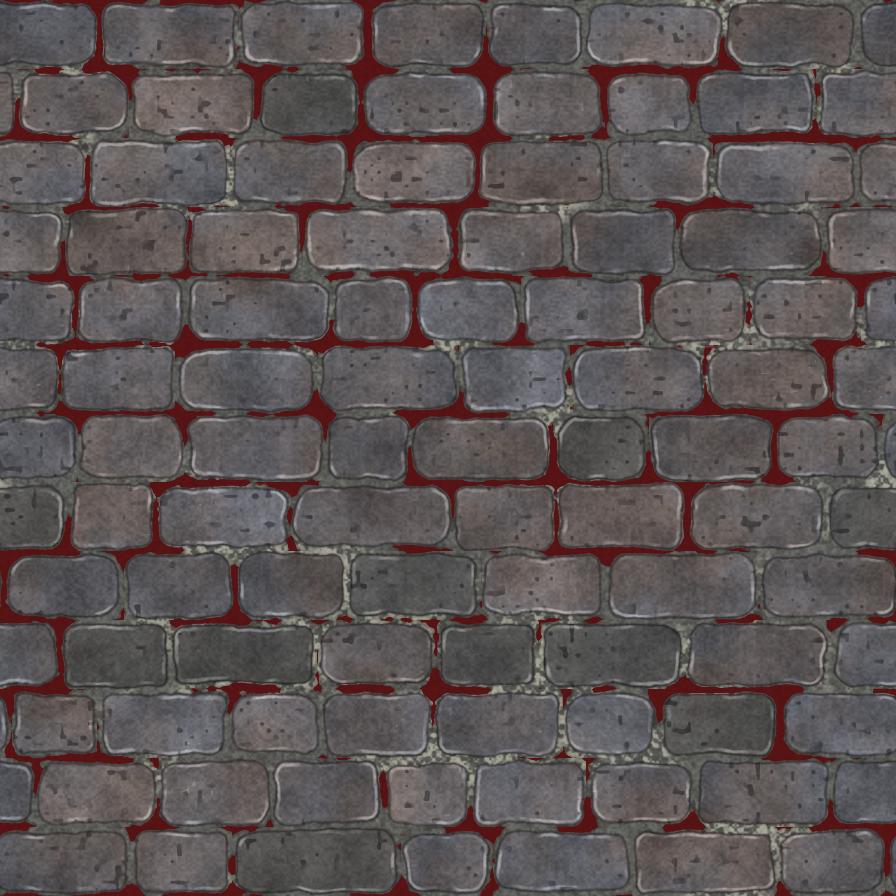
A Shadertoy shader for this texture:

```glsl
float hash(vec2 p) {
    return fract(sin(dot(p, vec2(127.1, 311.7))) * 43758.5453);
}

// Value noise that wraps after one canvas
float noise(vec2 uv, vec2 freq) {
    vec2 p = uv * freq, i = floor(p), f = fract(p);
    f = f * f * (3.0 - 2.0 * f);
    vec2 a = mod(i, freq), b = mod(i + 1.0, freq);
    return mix(mix(hash(a), hash(vec2(b.x, a.y)), f.x),
               mix(hash(vec2(a.x, b.y)), hash(b), f.x), f.y);
}

float fbm(vec2 uv, vec2 freq) {
    float sum = 0.0, amp = 0.533;
    for (int i = 0; i < 4; i++) {
        sum += amp * noise(uv, freq);
        freq *= 2.0;
        amp *= 0.5;
    }
    return sum;
}

// Jittered position of the joint to the left of a brick
float joint(float id, float row, float count) {
    return id + 0.34 * (hash(vec2(mod(id, count) + 17.0, row)) - 0.5);
}

float roundedBox(vec2 p, vec2 halfSize, float radius) {
    vec2 q = abs(p) - halfSize + radius;
    return length(max(q, 0.0)) + min(max(q.x, q.y), 0.0) - radius;
}

void mainImage(out vec4 fragColor, in vec2 fragCoord) {
    vec2 uv = fragCoord / iResolution.xy;
    float aa = 0.7 / iResolution.y;

    // Thirteen courses of seven or eight bricks
    float row = floor(uv.y * 13.0);
    float count = 7.0 + step(0.6, hash(vec2(row, 3.0)));
    float u = uv.x * count + 0.5 * mod(row, 2.0) + 0.4 * hash(vec2(row, 9.0));
    float id = floor(u);
    if (u < joint(id, row, count)) id -= 1.0;
    else if (u >= joint(id + 1.0, row, count)) id += 1.0;
    float left = joint(id, row, count), right = joint(id + 1.0, row, count);
    vec2 key = vec2(mod(id, count), row);

    // Worn brick outline
    vec2 p = vec2((u - 0.5 * (left + right)) / count, (fract(uv.y * 13.0) - 0.5) / 13.0);
    p += 0.005 * (vec2(noise(uv, vec2(36.0)), noise(uv + 0.37, vec2(36.0))) - 0.5);
    p.y += 0.002 * (hash(key + 5.0) - 0.5);
    vec2 halfSize = 0.5 * vec2((right - left) / count, 1.0 / 13.0);
    halfSize -= 0.0033 + 0.0028 * vec2(hash(key + 21.0), hash(key + 33.0));
    float d = roundedBox(p, halfSize, 0.011 + 0.012 * hash(key + 41.0));
    d += 0.005 * (fbm(uv, vec2(60.0)) - 0.5);

    float grain = noise(uv, vec2(380.0)) - 0.5;
    float grit = noise(uv, vec2(190.0));

    // Brick face: grey-blue to brown, with stains, pits and a few dark bricks
    vec2 shift = vec2(hash(key + 51.0), hash(key + 63.0));
    float stain = fbm(uv + shift, vec2(22.0));
    float hue = clamp(0.55 * hash(key + 71.0) + 1.8 * (fbm(uv, vec2(14.0)) - 0.5) + 0.2, 0.0, 1.0);
    vec3 brick = mix(vec3(0.355, 0.36, 0.385), vec3(0.39, 0.35, 0.335), hue);
    brick *= 0.94 + 0.16 * hash(key + 83.0);
    brick = mix(brick, vec3(0.30, 0.30, 0.295), 0.85 * step(0.9, hash(key + 97.0)));
    brick *= 1.0 + 0.6 * (stain - 0.5) + 0.2 * grain + 0.14 * (grit - 0.5);
    float pits = smoothstep(0.76, 0.9, noise(uv, vec2(130.0))) * smoothstep(0.4, 0.65, stain);
    brick *= 1.0 - 0.38 * pits;
    float flecks = smoothstep(0.91, 0.98, noise(uv + 0.13, vec2(150.0)));
    brick += 0.1 * flecks * smoothstep(0.5, 0.7, fbm(uv, vec2(9.0)));

    // Pale chipped rim and shaded edge
    float chips = smoothstep(0.42, 0.75, fbm(uv + 0.61, vec2(40.0)));
    float rim = 1.0 - smoothstep(0.0005, 0.0022 + aa, abs(d + 0.0036));
    brick += 0.24 * rim * chips;
    brick *= 1.0 - 0.36 * smoothstep(-0.003, 0.0, d);

    // Sandy mortar with pale gritty patches
    float sandy = smoothstep(0.5, 0.68, fbm(uv + 0.29, vec2(11.0)));
    vec3 mortar = vec3(0.36, 0.36, 0.345) * (1.0 + 0.3 * grain + 0.25 * (grit - 0.5));
    mortar += sandy * vec3(0.23, 0.23, 0.19) * smoothstep(0.25, 0.8, grit + 0.5 * grain);
    mortar *= 0.72 + 0.28 * smoothstep(0.0, 0.0025, d);

    // Red ground where the mortar has fallen out
    float loss = fbm(uv + 0.83, vec2(17.0, 22.0)) + 14.0 * (d - 0.003);
    loss += 0.08 * (noise(uv, vec2(110.0)) - 0.5);
    float hole = smoothstep(-0.012, 0.012, loss - 0.545) * smoothstep(0.0, 0.001 + aa, d - 0.0004);
    vec3 red = vec3(0.34, 0.075, 0.08) * (1.0 + 0.12 * grain);
    float lip = smoothstep(0.05, 0.0, abs(loss - 0.525));
    mortar *= 1.0 - 0.18 * lip;

    vec3 color = mix(mortar, red, hole);
    color = mix(brick, color, smoothstep(-aa, aa, d));
    fragColor = vec4(color, 1.0);
}
```
